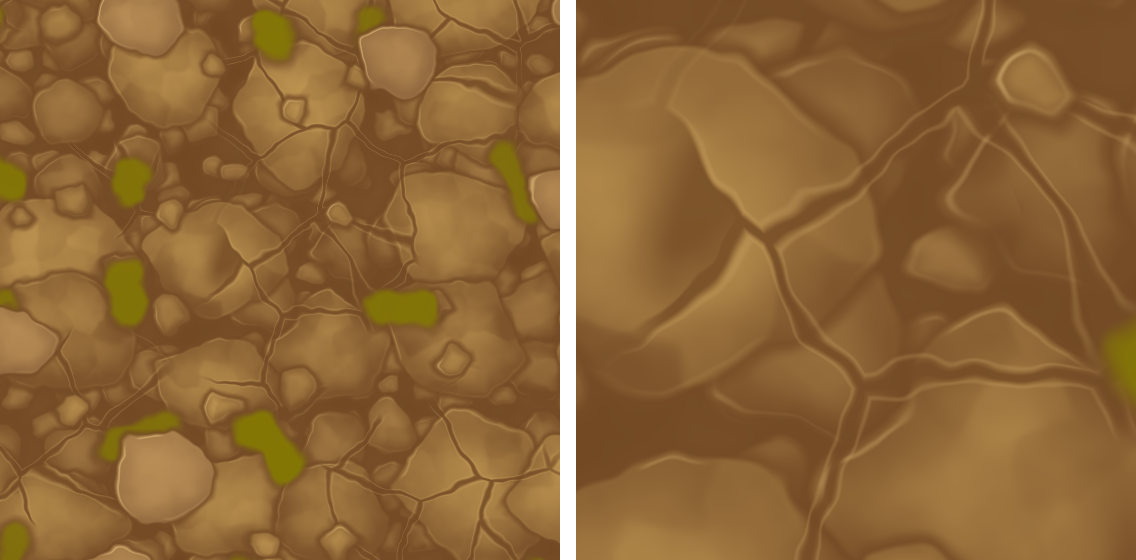
Left, the full canvas; right, a detail of the centre.
Write a Shadertoy shader that draws this texture.

```glsl
const float TAU = 6.2831853;
const vec3 GAP = vec3(0.455, 0.295, 0.145);
const vec3 MOSS = vec3(0.515, 0.465, 0.02);
const vec3 GLINT = vec3(0.80, 0.65, 0.41);

struct Layer {
    float cells, density, minRadius, maxRadius;
    vec3 shade, lit;
    float rim;
};

vec3 hash3(vec2 p) {
    vec3 q = fract(p.xyx * vec3(0.1031, 0.1030, 0.0973));
    q += dot(q, q.yxz + 33.33);
    return fract((q.xxy + q.yzz) * q.zyx);
}

float noise(vec2 p) {
    vec2 i = floor(p), f = fract(p);
    f = f * f * (3.0 - 2.0 * f);
    float low = mix(hash3(i).x, hash3(i + vec2(1, 0)).x, f.x);
    float high = mix(hash3(i + vec2(0, 1)).x, hash3(i + vec2(1, 1)).x, f.x);
    return mix(low, high, f.y);
}

float fbm(vec2 p) {
    return 0.55 * noise(p) + 0.3 * noise(p * 2.1 + 7.3) + 0.15 * noise(p * 4.3 + 3.1);
}

// x: softly blended cell tone, y: distance to the cell border
vec2 facets(vec2 p) {
    float tone = 0.0, total = 0.0, nearest = 9.0, second = 9.0;
    for (int y = -1; y <= 1; y++)
    for (int x = -1; x <= 1; x++) {
        vec2 id = floor(p) + vec2(x, y);
        vec3 h = hash3(id + 60.0);
        float d = length(p - id - h.xy);
        float weight = exp(-22.0 * d);
        tone += weight * h.z;
        total += weight;
        second = min(second, max(nearest, d));
        nearest = min(nearest, d);
    }
    return vec2(tone / total, second - nearest);
}

// Irregular polygon with rounded corners
float stoneDistance(vec2 d, float radius, vec2 seed) {
    float sum = 0.0;
    for (int k = 0; k < 8; k++) {
        vec3 h = hash3(seed + float(k) * 5.7);
        float angle = (float(k) + 0.7 * h.x) * TAU / 8.0;
        float reach = mix(0.78, 1.16, h.y);
        float side = dot(d, vec2(cos(angle), sin(angle))) / radius - reach;
        sum += exp(min(18.0 * side, 60.0));
    }
    return log(sum) * radius / 18.0;
}

vec3 paintStones(vec3 color, vec2 uv, Layer layer, float grain, vec2 offset) {
    vec2 p = uv * layer.cells + offset;
    float soft = 0.0028 * layer.cells;
    for (int y = 1; y >= -1; y--)
    for (int x = -1; x <= 1; x++) {
        vec2 id = floor(p) + vec2(x, y);
        vec3 place = hash3(id + 11.0), look = hash3(id + 83.0);
        if (place.z > layer.density) continue;
        vec2 d = p - id - 0.5 - (place.xy - 0.5) * 0.5;
        float radius = mix(layer.minRadius, layer.maxRadius, look.x);
        d.y *= mix(1.0, 1.3, look.y);
        float dist = stoneDistance(d, radius, id * 3.0 + 17.0);

        // Contact shadow, rounded body, then a glint on the lit edge
        float shadow = 1.0 - smoothstep(0.0, 0.014 * layer.cells, dist);
        color = mix(color, GAP, 0.85 * shadow);
        float depth = smoothstep(0.0, 0.65, -dist / radius);
        float tone = 0.22 + 0.46 * depth + 0.2 * dot(d / radius, vec2(-0.35, 0.9));
        tone += 0.3 * (look.z - 0.5) + grain;
        vec3 body = mix(layer.shade, layer.lit, clamp(tone, 0.0, 1.1));
        float facing = smoothstep(-0.2, 0.8, dot(d, vec2(-0.8, 0.6)) / radius);
        float line = 1.0 - smoothstep(0.0, soft, abs(dist + 1.5 * soft));
        float broken = smoothstep(0.35, 0.65, noise(uv * 23.0 + 5.0));
        body = mix(body, GLINT, line * layer.rim * broken * (0.25 + 0.75 * facing));
        color = mix(color, body, smoothstep(soft, -soft, dist));
    }
    return color;
}

// Soft waisted blobs centred on the corners between large stones
vec3 paintMoss(vec3 color, vec2 uv, float cells, float density) {
    vec2 p = uv * cells + 0.5;
    for (int y = -1; y <= 1; y++)
    for (int x = -1; x <= 1; x++) {
        vec2 id = floor(p) + vec2(x, y);
        vec3 place = hash3(id + 131.0), look = hash3(id + 47.0);
        if (place.z > density) continue;
        vec2 d = p - id - 0.5 - (place.xy - 0.5) * 0.3;
        float angle = (look.x - 0.5) * TAU * 0.5;
        vec2 axis = vec2(cos(angle), sin(angle));
        float span = 0.22 * look.y;
        float along = clamp(dot(d, axis), -span, span);
        float radius = mix(0.09, 0.155, look.z) * (0.85 + 1.2 * abs(along));
        float dist = length(d - axis * along) - radius;
        color = mix(color, GAP, 0.75 * (1.0 - smoothstep(0.0, 0.09, dist)));
        color = mix(color, MOSS, mix(0.75, 1.0, look.z) * smoothstep(0.035, -0.04, dist));
    }
    return color;
}

void mainImage(out vec4 fragColor, in vec2 fragCoord) {
    vec2 uv = fragCoord / iResolution.y;
    vec2 p = uv + 0.035 * (vec2(fbm(uv * 15.0), fbm(uv * 15.0 + 40.0)) - 0.5);
    float grain = 0.28 * (facets(p * 17.0).x - 0.5) + 0.3 * (fbm(uv * 22.0) - 0.5);

    vec3 dim = vec3(0.46, 0.30, 0.15), earth = vec3(0.63, 0.47, 0.26);
    vec3 brown = vec3(0.49, 0.33, 0.17), ochre = vec3(0.73, 0.57, 0.31);
    Layer rubble = Layer(15.0, 0.9, 0.32, 0.52, dim, earth, 0.25);
    Layer cobbles = Layer(8.5, 0.8, 0.36, 0.58, dim, earth, 0.35);
    Layer boulders = Layer(4.3, 0.8, 0.38, 0.58, brown, ochre, 0.4);
    Layer chips = Layer(12.0, 0.13, 0.22, 0.4, brown, ochre, 0.7);
    Layer slabs = Layer(4.1, 0.32, 0.23, 0.33, vec3(0.58, 0.42, 0.25), vec3(0.75, 0.58, 0.35), 0.9);

    vec3 color = GAP + 0.05 * (fbm(uv * 12.0) - 0.5);
    color = paintStones(color, p, rubble, grain, vec2(3.0));
    color = paintStones(color, p, cobbles, grain, vec2(20.3, 9.6));
    color = paintStones(color, p, boulders, grain, vec2(0.0));

    // Broken cracks with a lit lip
    float border = facets(p * 6.5 + 4.0).y;
    float cracked = smoothstep(0.52, 0.64, noise(uv * 6.0 + 21.0));
    float lip = 1.0 - smoothstep(0.0, 0.022, abs(border - 0.065));
    color = mix(color, GLINT, 0.25 * lip * cracked);
    color = mix(color, GAP, 0.85 * cracked * (1.0 - smoothstep(0.015, 0.055, border)));

    color = paintStones(color, p, chips, grain, vec2(31.0, 5.0));
    color = paintMoss(color, p, 4.3, 0.62);
    color = paintStones(color, p, slabs, 0.7 * grain, vec2(7.4, 14.7));
    fragColor = vec4(color, 1.0);
}
```
